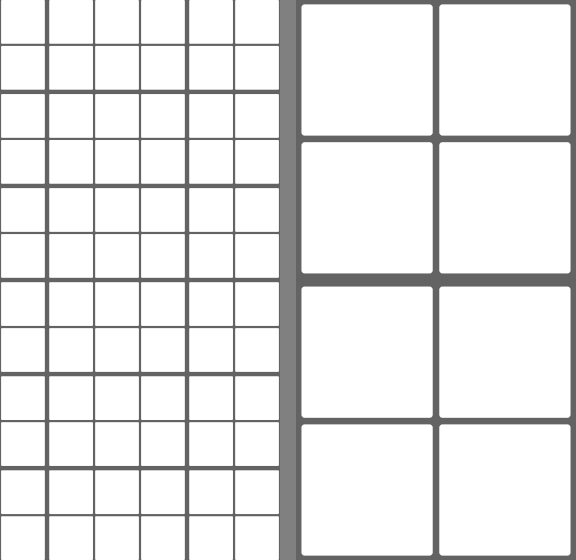
Left: the whole. Right: its middle third, enlarged.
Give the GLSL for this pattern, as a Shadertoy shader.

```glsl
// Grid of white, slightly rounded tiles on grey grout, 20 units wide on a canvas 128 units across.
// Thin joints (1 unit) separate tiles; thick joints (2 units) bound groups of 3 by 2 tiles.
// Each point is folded into its nearest tile, then shaded by a rounded box distance.

float roundedBox(vec2 p, vec2 halfSize, float radius) {
    vec2 q = abs(p) - halfSize + radius;
    return length(max(q, 0.0)) + min(max(q.x, q.y), 0.0) - radius;
}

// Offset from the centre of the nearest tile; groups start at the middle of a thick joint
vec2 tileOffset(vec2 p, vec2 tilesPerGroup) {
    vec2 inGroup = mod(p, 21.0 * tilesPerGroup + 1.0) - 1.0;
    vec2 tile = clamp(floor((inGroup + 0.5) / 21.0), vec2(0.0), tilesPerGroup - 1.0);
    return inGroup - 21.0 * tile - 10.0;
}

void mainImage(out vec4 fragColor, in vec2 fragCoord) {
    float pixel = 128.0 / iResolution.x;
    vec2 p = (fragCoord - 0.5 * iResolution.xy) * pixel;

    // A thin joint runs down the middle, a thick one across it
    vec2 offset = tileOffset(p - vec2(21.5, 0.0), vec2(3.0, 2.0));
    float dist = roundedBox(offset, vec2(10.0), 0.5);

    // Antialiased tile coverage
    float tileMask = clamp(0.5 - dist / pixel, 0.0, 1.0);
    vec3 grout = vec3(0.39);
    vec3 tileColor = vec3(1.0);
    fragColor = vec4(mix(grout, tileColor, tileMask), 1.0);
}
```
